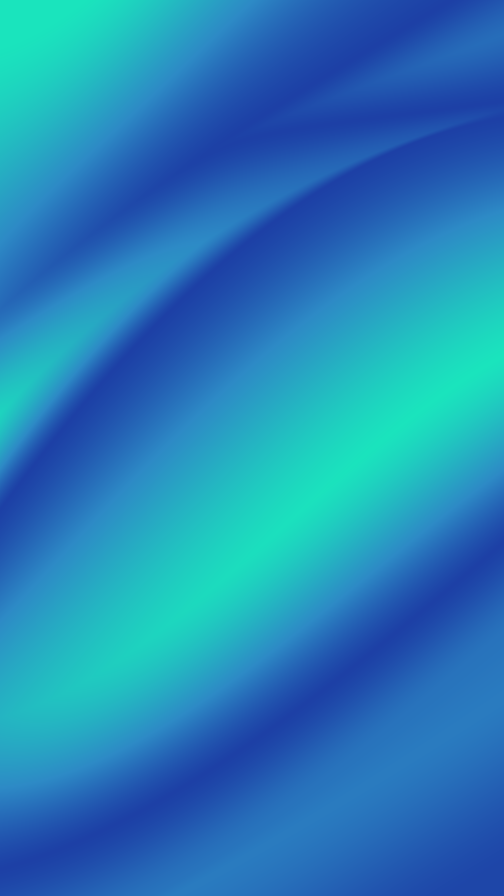
Give the GLSL for this background, as a WebGL 1 fragment shader.

```glsl
precision highp float;
// Soft diagonal folds of silk, shaded from deep blue to teal.
uniform vec2 u_resolution;

#define DEEP_BLUE vec3(0.112, 0.250, 0.650)
#define MID_BLUE vec3(0.176, 0.540, 0.775)
#define TEAL vec3(0.102, 0.895, 0.742)
#define MID_STOP 0.36      // place of MID_BLUE on the ramp
#define ROUNDING 0.5       // 0 = creased folds, 1 = fully rounded
#define WEDGE_START 0.45   // x where the upper valley splits
#define WEDGE_SLOPE 0.27   // how fast the split opens
#define WEDGE_LIGHT 0.22   // brightness inside the split

// Cubic through four values at x = 0, 1/3, 2/3 and 1.
float curve(float x, vec4 v) {
  float s = 3.0 * x;
  float a = s - 1.0, b = s - 2.0, c = s - 3.0;
  return dot(v, vec4(-a * b * c / 6.0, s * b * c / 2.0,
                     -s * a * c / 2.0, s * a * b / 6.0));
}

// Blend to the next fold line, going down from one height to another.
float fold(float light, float nextLight, float top, float bottom, float y) {
  float f = clamp((top - y) / max(top - bottom, 0.001), 0.0, 1.0);
  float rounded = f * f * (3.0 - 2.0 * f);
  return mix(light, nextLight, mix(f, rounded, ROUNDING));
}

// Three-stop colour ramp.
vec3 ramp(float t) {
  vec3 low = mix(DEEP_BLUE, MID_BLUE, clamp(t / MID_STOP, 0.0, 1.0));
  return mix(low, TEAL, clamp((t - MID_STOP) / (1.0 - MID_STOP), 0.0, 1.0));
}

float foldLight(vec2 p) {
  float x = p.x, y = p.y;

  // Heights of the fold lines, from top to bottom
  float glow = curve(x, vec4(0.948, 1.09, 1.35, 1.65));
  float valley = curve(x, vec4(0.655, 0.801, 0.922, 1.036));
  float d = x - WEDGE_START;
  float gap = WEDGE_SLOPE * 0.5 * (d + sqrt(d * d + 0.004));
  float split = valley - gap;
  float rim = curve(x, vec4(0.538, 0.703, 0.811, 0.878));
  float crease = curve(x, vec4(0.431, 0.651, 0.798, 0.868));
  float ridge = curve(x, vec4(0.199, 0.303, 0.464, 0.603));
  float trough = curve(x, vec4(0.030, 0.112, 0.241, 0.395));
  float shoulder = trough - 0.10;
  float swell = curve(x, vec4(-0.094, -0.003, 0.102, 0.219));
  float corner = curve(x, vec4(-0.38, -0.22, -0.08, 0.04));

  // Brightness that varies along the lines
  float left = 1.0 - x;
  float valleyLight = 0.2 * pow(max(1.0 - 2.0 * x, 0.0), 2.0);
  float wedgeLight = valleyLight + WEDGE_LIGHT * smoothstep(0.4, 1.0, x);
  float rimLight = curve(x, vec4(0.88, 0.42, 0.2, 0.03));
  float ridgeLight = 1.0 - 0.34 * left * left * left;

  // Upper glow, split valley and bright rim
  float light = fold(1.0, valleyLight, glow, valley, y);
  light = fold(light, wedgeLight, valley, valley - 0.5 * gap, y);
  light = fold(light, valleyLight, valley - 0.5 * gap, split, y);
  light = fold(light, rimLight, split, rim, y);

  // Central ridge between two dark lines
  light = fold(light, 0.0, rim, crease, y);
  light = fold(light, ridgeLight, crease, ridge, y);
  light = fold(light, 0.0, ridge, trough, y);

  // Lower swell and dark corner
  light = fold(light, 0.25, trough, shoulder, y);
  light = fold(light, 0.29, shoulder, swell, y);
  return fold(light, 0.03, swell, corner, y);
}

void main() {
  vec2 p = gl_FragCoord.xy / u_resolution;
  gl_FragColor = vec4(ramp(foldLight(p)), 1.0);
}
```
